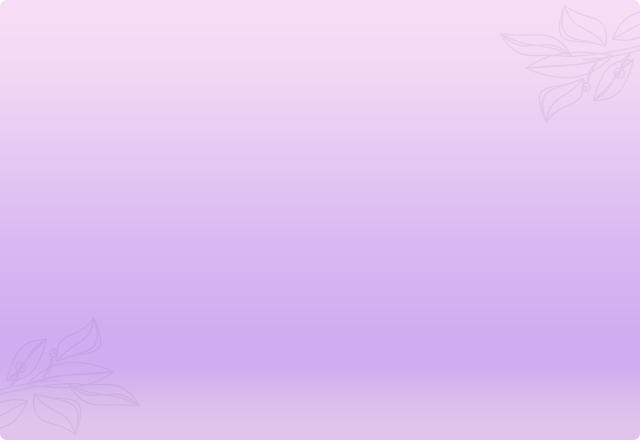
Give the GLSL for this background, as a WebGL 1 fragment shader.

```glsl
precision highp float;
uniform vec2 u_resolution;

const float UNITS = 530.0; // drawing units per canvas height

// Distance to a bowed line from a to b; sway adds an S shape
float arc(vec2 p, vec2 a, vec2 b, float bow, float sway) {
  float len = distance(a, b);
  vec2 dir = (b - a) / len;
  vec2 q = p - a;
  float t = dot(q, dir) / len;
  float s = clamp(t, 0.0, 1.0);
  float offset = 4.0 * bow * s * (1.0 - s) + sway * sin(6.2832 * s);
  float slope = (4.0 * bow * (1.0 - 2.0 * s) + 6.2832 * sway * cos(6.2832 * s)) / len;
  float across = abs(dot(q, vec2(-dir.y, dir.x)) - offset) / sqrt(1.0 + slope * slope);
  return length(vec2(across, (t - s) * len));
}

// Two edges, a midrib and an optional folded rim
float leaf(vec2 p, vec2 base, vec2 tip, float width, float bow, float sway, float fold) {
  float edges = min(arc(p, base, tip, bow - width, sway), arc(p, base, tip, bow + width, sway));
  float rib = arc(p, base, tip, bow, sway * 0.6);
  float rim = arc(p, base, tip, bow + fold, sway * 1.5);
  return min(edges, min(rib, rim));
}

float berry(vec2 p, vec2 center, vec2 joint, float radius) {
  float ring = abs(distance(p, center) - radius);
  float core = abs(distance(p, center + vec2(1.5, 1.0)) - radius * 0.45);
  vec2 start = center + normalize(joint - center) * radius;
  float stalk = min(arc(p, start, joint, 1.5, 0.0), arc(p, start, joint, 4.0, 0.0));
  return min(min(ring, core), stalk);
}

// Spray of leaves; p is measured inward from its corner
float spray(vec2 p) {
  float d = leaf(p, vec2(82.0, 68.0), vec2(168.0, 41.0), 13.0, 0.0, -4.0, 0.0);
  d = min(d, leaf(p, vec2(33.0, 67.0), vec2(137.0, 82.0), 15.0, 4.0, 1.0, 0.0));
  d = min(d, leaf(p, vec2(41.0, 55.0), vec2(91.0, 7.0), 17.0, 4.0, -5.0, 21.0));
  d = min(d, leaf(p, vec2(68.0, 95.0), vec2(113.0, 147.0), 14.0, -6.0, 5.0, -18.0));
  d = min(d, leaf(p, vec2(8.0, 72.0), vec2(56.0, 121.0), 14.0, 0.0, -2.0, 0.0));
  d = min(d, leaf(p, vec2(-25.0, 15.0), vec2(33.0, 47.0), 14.0, 0.0, 0.0, 0.0));
  d = min(d, berry(p, vec2(65.0, 105.0), vec2(52.0, 76.0), 5.0));
  d = min(d, berry(p, vec2(25.0, 88.0), vec2(12.0, 66.0), 6.0));
  d = min(d, arc(p, vec2(-5.0, 54.0), vec2(82.0, 68.0), 2.0, 0.0));
  return min(d, arc(p, vec2(-5.0, 59.0), vec2(68.0, 72.0), 2.0, 0.0));
}

// Vertical wash, from top (0) to bottom (1)
vec3 wash(float y) {
  vec3 c = mix(vec3(0.973, 0.878, 0.965), vec3(0.945, 0.84, 0.953), smoothstep(-0.08, 0.24, y));
  c = mix(c, vec3(0.89, 0.775, 0.95), clamp((y - 0.18) / 0.21, 0.0, 1.0));
  c = mix(c, vec3(0.85, 0.72, 0.95), clamp((y - 0.39) / 0.17, 0.0, 1.0));
  c = mix(c, vec3(0.815, 0.675, 0.94), clamp((y - 0.56) / 0.2, 0.0, 1.0));
  return mix(c, vec3(0.88, 0.77, 0.92), smoothstep(0.81, 0.98, y));
}

void main() {
  float pixel = UNITS / u_resolution.y;
  vec2 size = u_resolution * pixel;
  vec2 p = gl_FragCoord.xy * pixel;
  vec3 color = wash(1.0 - p.y / UNITS);

  // The same spray, turned half round, fills two opposite corners
  float d = min(spray(size - p), spray(p));
  float line = clamp((0.8 - d) / pixel + 0.5, 0.0, 1.0);
  color = mix(color, vec3(0.42, 0.32, 0.52), 0.1 * line);

  // Rounded card corners
  vec2 corner = abs(p - 0.5 * size) - 0.5 * size + 8.0;
  float card = length(max(corner, 0.0)) - 8.0;
  color = mix(color, vec3(1.0), clamp(card / pixel + 0.5, 0.0, 1.0));
  gl_FragColor = vec4(color, 1.0);
}
```
